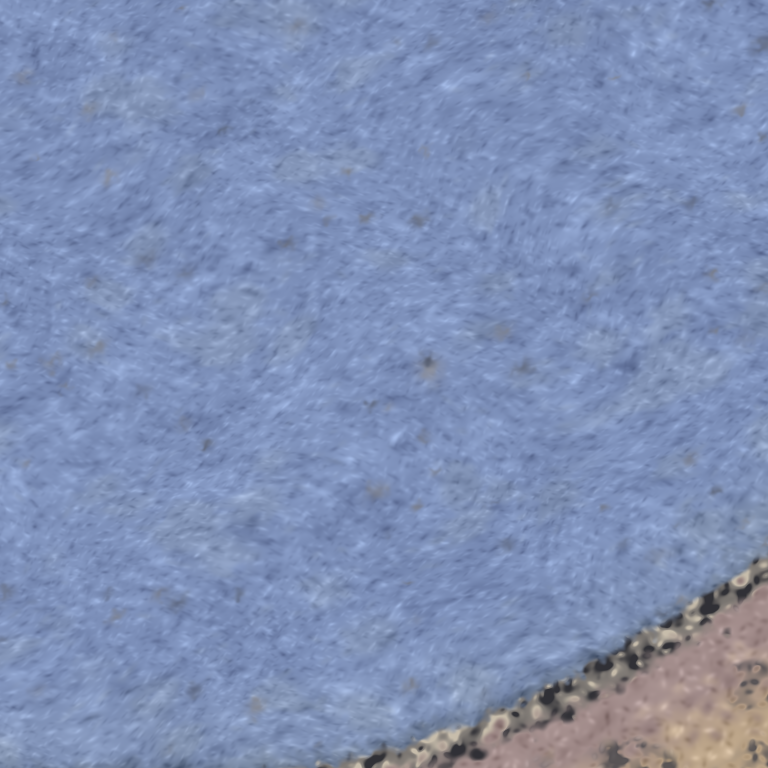
Write a three.js fragment shader that draws this texture.

```glsl
varying vec2 vUv;

// Water
const vec3 WATER_DEEP = vec3(0.385, 0.450, 0.610);
const vec3 WATER_LIGHT = vec3(0.590, 0.675, 0.845);
const vec3 WATER_HAZE = vec3(0.530, 0.595, 0.705);
const vec3 WATER_FRINGE = vec3(0.37, 0.42, 0.49);
const float RIPPLE_ANGLE = 0.30;
const float RIPPLE_SPREAD = 1.5;
const float RIPPLE_CONTRAST = 0.38;

// Drifting specks
const vec3 SPECK_DARK = vec3(0.31, 0.34, 0.41);
const vec3 SPECK_TAN = vec3(0.53, 0.53, 0.55);
const float SPECK_CELLS = 19.0;
const float SPECK_SHARE = 0.26;
const vec2 DRIFTWOOD = vec2(0.56, 0.52);

// Shore
const vec3 ROCK_DARK = vec3(0.19, 0.19, 0.21);
const vec3 ROCK_MID = vec3(0.50, 0.48, 0.46);
const vec3 ROCK_PALE = vec3(0.78, 0.74, 0.67);
const vec3 LAND_MAUVE = vec3(0.64, 0.555, 0.55);
const vec3 LAND_TAN = vec3(0.74, 0.65, 0.54);
const float SHORE_START = 0.39;
const float SHORE_SLOPE = 0.16;
const float SHORE_BEND = 0.5;
const float SHORE_ANGLE = 0.46;
const float ROCK_BAND = 0.036;

vec3 hash3(vec2 cell) {
  vec3 p = fract(cell.xyx * vec3(0.1031, 0.1030, 0.0973));
  p += dot(p, p.yxz + 33.33);
  return fract((p.xxy + p.yzz) * p.zyx);
}

vec2 rotate(vec2 p, float angle) {
  float c = cos(angle), s = sin(angle);
  return vec2(c * p.x + s * p.y, c * p.y - s * p.x);
}

// Cellular noise: one soft light or dark stroke per cell, centred on zero.
// Shape holds the falloff along and across, spread the range of directions.
float strokes(vec2 p, vec2 shape, float spread) {
  vec2 cell = floor(p);
  float sum = 0.0;
  for (int y = -1; y <= 1; y++) {
    for (int x = -1; x <= 1; x++) {
      vec2 id = cell + vec2(x, y);
      vec3 h = hash3(id);
      float turn = fract(h.x * 17.3 + h.y * 31.7) - 0.5;
      vec2 d = rotate(p - id - h.xy, spread * turn);
      sum += (h.z * 2.0 - 1.0) * exp(-dot(d * d, shape));
    }
  }
  return sum;
}

float grains(vec2 p) {
  return strokes(p, vec2(6.0), 0.0);
}

float ripples(vec2 p) {
  return strokes(p, vec2(4.5, 22.0), RIPPLE_SPREAD);
}

// Signed distance to the curved shore, positive on land
float shoreDistance(vec2 uv) {
  float t = max(uv.x - SHORE_START, -SHORE_SLOPE);
  float height = t * (SHORE_SLOPE + SHORE_BEND * t);
  float slope = SHORE_SLOPE + 2.0 * SHORE_BEND * t;
  return (height - uv.y) / sqrt(1.0 + slope * slope);
}

vec3 waterColor(vec2 uv, float shore) {
  vec2 bend = 0.012 * sin(uv.yx * vec2(19.0, 13.0) + 2.0 * sin(uv * 9.0));
  vec2 p = rotate(uv + bend, RIPPLE_ANGLE);
  float ripple = 0.75 * ripples(p * 30.0)
               + 0.85 * ripples(p * 52.0 + 40.0)
               + 0.85 * ripples(p * 84.0 + 90.0)
               + 0.60 * ripples(p * 125.0 + 31.0)
               + 0.38 * grains(p * vec2(13.0, 20.0) + 17.0);
  float swell = grains(uv * 4.0 + 5.0);
  vec3 color = mix(WATER_DEEP, WATER_LIGHT, 0.5 + RIPPLE_CONTRAST * ripple + 0.08 * swell);

  // Grey haze in ragged patches and along the shallows
  float patches = smoothstep(0.0, 0.6, grains(p * vec2(12.0, 17.0) + 61.0) + 0.4 * ripples(p * 44.0 + 8.0));
  float shallows = smoothstep(-0.16, -0.03, shore);
  color = mix(color, WATER_HAZE + 0.10 * ripple, 0.5 * patches + 0.35 * shallows);
  float fringe = exp(-pow((shore + 0.004) / 0.014, 2.0));
  return mix(color, WATER_FRINGE + 0.12 * ripple, 0.6 * fringe);
}

// Sparse ragged specks, some dark and some dull tan
vec3 addSpecks(vec3 color, vec2 uv) {
  vec2 ragged = uv + 0.008 * vec2(grains(uv * 90.0), grains(uv * 90.0 + 50.0));
  vec2 p = ragged * SPECK_CELLS;
  vec2 cell = floor(p);
  for (int y = -1; y <= 1; y++) {
    for (int x = -1; x <= 1; x++) {
      vec2 id = cell + vec2(x, y);
      vec3 h = hash3(id + 7.0);
      vec3 k = hash3(id + 71.0);
      vec2 d = rotate(p - id - h.xy, 0.5) * vec2(0.75, 1.1);
      float spot = exp(-dot(d, d) / mix(0.008, 0.045, k.x * k.x));
      vec3 tint = mix(SPECK_DARK, SPECK_TAN, k.z);
      color = mix(color, tint, spot * step(h.z, SPECK_SHARE) * mix(0.2, 0.75, k.y));
    }
  }
  vec2 d = ragged - DRIFTWOOD;
  color = mix(color, SPECK_TAN * 1.05, 0.8 * exp(-dot(d, d) / 0.00024));
  d += vec2(0.002, -0.012);
  return mix(color, SPECK_DARK, 0.85 * exp(-dot(d, d) / 0.00007));
}

vec3 landColor(vec2 uv, float shore) {
  vec2 p = rotate(uv, SHORE_ANGLE);
  float coarse = strokes(p * 42.0 + 23.0, vec2(4.5, 9.0), 2.0);
  float fine = strokes(p * 85.0 + 11.0, vec2(4.5, 12.0), 2.5);
  float corner = smoothstep(0.07, 0.18, shore + 0.04 * coarse);
  vec3 soil = mix(LAND_MAUVE, LAND_TAN, corner) + 0.10 * fine + 0.06 * coarse;

  // Dark and pale stones crowd the waterline, scrub dots the soil
  float stone = coarse + 0.7 * fine;
  vec3 rocks = mix(ROCK_MID, ROCK_DARK, smoothstep(-0.08, 0.38, stone));
  rocks = mix(rocks, ROCK_PALE, smoothstep(0.05, 0.55, -stone));
  float band = 1.0 - smoothstep(-0.014, 0.014, shore - ROCK_BAND - 0.022 * coarse);
  float scrub = smoothstep(0.10, 0.45, grains(uv * 13.0 + 3.0));
  soil = mix(soil, ROCK_DARK * 1.3, 0.8 * scrub * smoothstep(-0.25, 0.35, stone));
  return mix(soil, rocks, band);
}

void main() {
  float shore = shoreDistance(vUv) + 0.012 * grains(vUv * 38.0) + 0.008 * grains(vUv * 80.0);
  vec3 water = addSpecks(waterColor(vUv, shore), vUv);
  float land = smoothstep(-0.007, 0.007, shore);
  gl_FragColor = vec4(mix(water, landColor(vUv, shore), land), 1.0);
}
```
